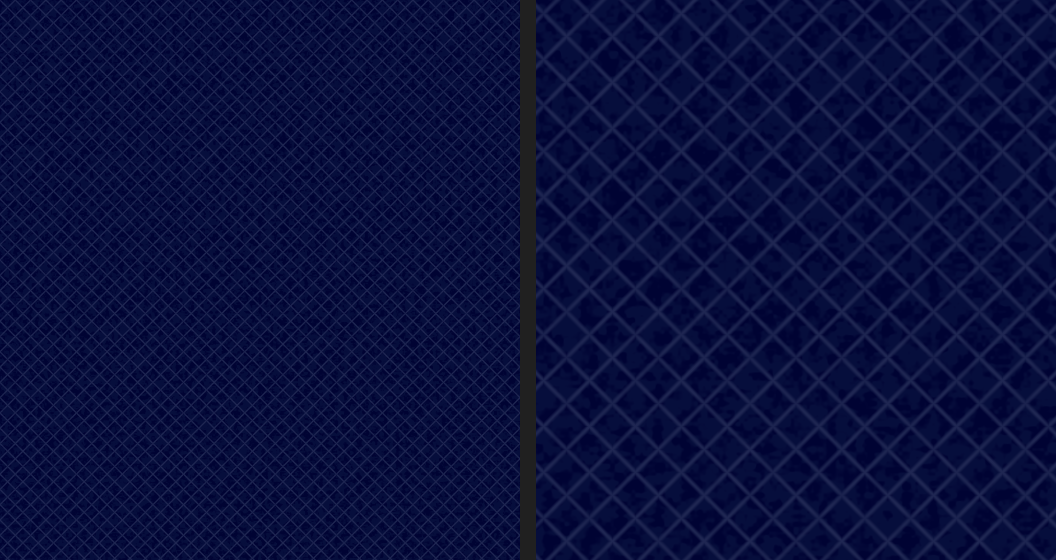
Left, the full canvas; right, a detail of the centre.
Write a Shadertoy shader that draws this pattern.

```glsl
// Navy woven cloth: a fine diagonal lattice of pale threads over mottled diamonds.

float hash(vec2 p) {
    return fract(sin(dot(p, vec2(127.1, 311.7))) * 43758.5453);
}

float valueNoise(vec2 p) {
    vec2 i = floor(p), f = fract(p);
    f = f * f * (3.0 - 2.0 * f);
    return mix(mix(hash(i), hash(i + vec2(1, 0)), f.x),
               mix(hash(i + vec2(0, 1)), hash(i + vec2(1, 1)), f.x), f.y);
}

// Soft threads along whole values of a diagonal coordinate
float thread(float diagonal, float pixel) {
    float d = abs(fract(diagonal + 0.5) - 0.5) * 0.7071;
    return 1.0 - smoothstep(0.0, max(0.085, pixel), d);
}

void mainImage(out vec4 fragColor, in vec2 fragCoord) {
    // 34 diamonds across, counted from the top left corner
    float pixel = 34.0 / iResolution.x;
    vec2 p = vec2(fragCoord.x, iResolution.y - fragCoord.y) * pixel;

    // Mottled ground, from near-black navy to a lighter blue
    float mottle = 0.6 * valueNoise(p * 5.0) + 0.4 * valueNoise(p * 11.0 + 37.0);
    vec3 color = mix(vec3(0.0, 0.01, 0.20), vec3(0.025, 0.055, 0.235),
                     smoothstep(0.3, 0.62, mottle));

    // Crossing threads with uneven wear
    float lattice = max(thread(p.x + p.y, pixel), thread(p.x - p.y, pixel));
    float wear = 0.8 + 0.3 * valueNoise(p * 4.0 + 91.0);
    color = mix(color, vec3(0.12, 0.15, 0.32), min(lattice * wear, 1.0));

    fragColor = vec4(color, 1.0);
}
```
